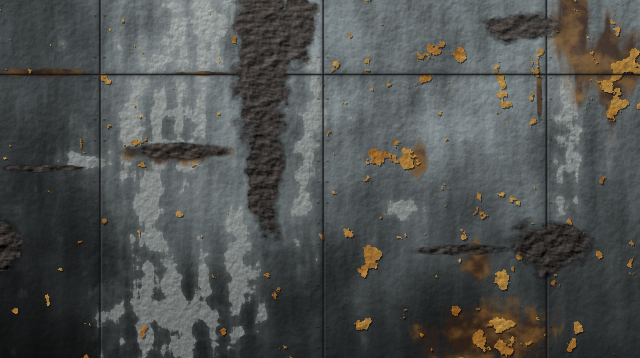
A Shadertoy shader for this texture:

```glsl
// Weathered riveted steel plates with peeling paint, ochre flakes, rust and crust.
const float PANEL_WIDTH = 0.6235;
const float FIRST_SEAM = 0.279;
const float CROSS_SEAM = 0.792;
const float SEAM_HALF_WIDTH = 0.0018;
const float RIVET_PITCH = 0.058;
const float RIVET_RADIUS = 0.0036;
const float RIVET_INSET = 0.013;
const vec2 LIGHT_STEP = vec2(-0.15, 0.22);

const vec3 STEEL = vec3(0.95, 1.02, 1.04);
const vec3 PALE_PAINT = vec3(0.58, 0.60, 0.59);
const vec3 CRUST_COLOR = vec3(0.20, 0.185, 0.175);
const vec3 RUST_DARK = vec3(0.20, 0.12, 0.075);
const vec3 RUST_LIGHT = vec3(0.47, 0.31, 0.14);
const vec3 OCHRE = vec3(0.72, 0.54, 0.25);
const vec3 ORANGE = vec3(0.62, 0.38, 0.13);
const vec3 SEAM_COLOR = vec3(0.07, 0.075, 0.08);

// Wear zones: centre xy, radii zw, in units of the canvas height.
const vec4 CRUST[9] = vec4[9](
    vec4(0.735, 0.87, 0.08, 0.30), vec4(0.74, 0.55, 0.05, 0.22), vec4(0.83, 0.93, 0.05, 0.11),
    vec4(1.54, 0.31, 0.11, 0.07), vec4(1.29, 0.302, 0.13, 0.014), vec4(1.46, 0.925, 0.11, 0.035),
    vec4(0.49, 0.578, 0.13, 0.022), vec4(0.01, 0.31, 0.05, 0.08), vec4(0.13, 0.53, 0.12, 0.01));
const vec4 PALE[9] = vec4[9](
    vec4(0.57, 0.93, 0.14, 0.19), vec4(0.45, 0.64, 0.17, 0.26), vec4(0.48, 0.12, 0.18, 0.21),
    vec4(0.42, 0.40, 0.08, 0.35), vec4(0.86, 0.62, 0.06, 0.32), vec4(1.58, 0.62, 0.05, 0.24),
    vec4(1.12, 0.41, 0.06, 0.05), vec4(0.67, 0.25, 0.06, 0.22), vec4(0.25, 0.54, 0.10, 0.03));
const vec4 FLAKES[9] = vec4[9](
    vec4(1.07, 0.57, 0.12, 0.08), vec4(1.04, 0.28, 0.06, 0.06), vec4(1.22, 0.83, 0.13, 0.06),
    vec4(1.75, 0.78, 0.10, 0.14), vec4(1.40, 0.07, 0.16, 0.09), vec4(1.41, 0.20, 0.04, 0.07),
    vec4(1.00, 0.11, 0.06, 0.05), vec4(1.44, 0.75, 0.07, 0.05), vec4(0.37, 0.60, 0.05, 0.03));
const vec4 RUST[9] = vec4[9](
    vec4(0.12, 0.797, 0.17, 0.012), vec4(1.60, 0.95, 0.06, 0.18), vec4(1.507, 0.73, 0.009, 0.08),
    vec4(1.70, 0.80, 0.11, 0.13), vec4(0.48, 0.57, 0.15, 0.03), vec4(1.35, 0.06, 0.20, 0.10),
    vec4(1.33, 0.27, 0.05, 0.06), vec4(0.58, 0.795, 0.10, 0.006), vec4(1.17, 0.56, 0.03, 0.06));

vec2 hash2(vec2 cell) {
    vec3 h = fract(cell.xyx * vec3(0.1031, 0.1030, 0.0973));
    h += dot(h, h.yzx + 33.33);
    return fract((h.xx + h.yz) * h.zy);
}

float gradientNoise(vec2 p) {
    vec2 i = floor(p), f = p - i, o = vec2(1, 0);
    vec2 u = f * f * f * (f * (f * 6.0 - 15.0) + 10.0);
    float a = dot(hash2(i) * 2.0 - 1.0, f);
    float b = dot(hash2(i + o) * 2.0 - 1.0, f - o);
    float c = dot(hash2(i + o.yx) * 2.0 - 1.0, f - o.yx);
    float d = dot(hash2(i + 1.0) * 2.0 - 1.0, f - 1.0);
    return mix(mix(a, b, u.x), mix(c, d, u.x), u.y);
}

float fbm(vec2 p) {
    float sum = 0.0, amp = 0.7;
    for (int i = 0; i < 5; i++) {
        sum += amp * gradientNoise(p);
        p = mat2(1.6, 1.2, -1.2, 1.6) * p + 17.3;
        amp *= 0.52;
    }
    return sum;
}

// 1 at the centre of the nearest zone, 0 on its rim, negative outside.
float zone(vec2 p, vec4 zones[9]) {
    float best = -1.0;
    for (int i = 0; i < 9; i++)
        best = max(best, 1.0 - length((p - zones[i].xy) / zones[i].zw));
    return best;
}

float relief(vec2 p) { return fbm(p) - fbm(p + LIGHT_STEP); }

float flakeMask(vec2 p) {
    float bias = 0.32 * max(zone(p, FLAKES), -0.15) + 0.04 * smoothstep(0.8, 1.1, p.x);
    return smoothstep(0.29, 0.325, bias + fbm(p * 19.0 + 7.0));
}

void mainImage(out vec4 fragColor, in vec2 fragCoord) {
    float px = 1.0 / iResolution.y;
    vec2 p = fragCoord * px;
    float sx = (p.x - FIRST_SEAM) / PANEL_WIDTH;
    vec2 panel = vec2(floor(sx), step(CROSS_SEAM, p.y));
    float seamX = (sx - floor(sx + 0.5)) * PANEL_WIDTH;
    float seamY = p.y - CROSS_SEAM;
    float blotch = fbm(p * 4.0 + 3.0);
    float streak = fbm(p * vec2(22.0, 4.0));
    float ragged = fbm(p * vec2(16.0, 20.0) + 40.0);
    float grain = relief(p * 55.0);

    // Bare steel: lit from above, darker at the left and foot
    float tone = mix(0.15, 0.46, smoothstep(-0.05, 0.8, p.y + 0.15 * blotch));
    tone *= mix(0.62, 1.0, smoothstep(0.1, 0.5, p.x)) * mix(1.0, 0.85, smoothstep(1.5, 1.8, p.x));
    tone += 0.05 * (hash2(panel + 9.0).x - 0.5);
    tone *= 1.0 + 0.55 * blotch + 0.4 * streak + 0.35 * grain;
    vec3 color = STEEL * tone;

    // Pale paint, worn into vertical streaks and chips
    float paleField = 0.5 * max(zone(p, PALE), -0.6) + 0.65 * streak + 0.7 * ragged;
    color = mix(color, PALE_PAINT * (0.65 + 0.4 * p.y), 0.35 * smoothstep(-0.15, 0.35, paleField));
    color = mix(color, PALE_PAINT * (0.85 + 0.2 * p.y + 0.5 * grain), 0.75 * smoothstep(0.2, 0.3, paleField));

    // Rust stains running down
    float rust = smoothstep(-0.1, 0.5, zone(p, RUST) + 1.2 * streak + 0.5 * ragged);
    color = mix(color, mix(RUST_DARK, RUST_LIGHT, smoothstep(-0.2, 0.35, ragged + blotch)), 0.75 * rust);

    // Ochre flakes with a cast shadow
    float flake = flakeMask(p);
    color *= 1.0 - 0.45 * flakeMask(p + vec2(-0.003, 0.004)) * (1.0 - flake);
    vec3 flakeColor = mix(ORANGE, OCHRE, smoothstep(-0.25, 0.2, blotch + 0.4 * (p.y - 0.3)));
    color = mix(color, flakeColor * (0.95 + 0.6 * grain), 0.9 * flake);

    // Seams and paired rivets
    float seam = min(abs(seamX), abs(seamY));
    color *= 1.0 - 0.3 * exp(-seam / 0.008);
    color += 0.07 * exp(-pow((seamX - 0.005) / 0.002, 2.0));
    color = mix(color, SEAM_COLOR, 0.9 * (1.0 - smoothstep(-px, px, seam - SEAM_HALF_WIDTH)));
    vec2 rivet = vec2(abs(seamX) - RIVET_INSET, (fract(p.y / RIVET_PITCH) - 0.5) * RIVET_PITCH);
    float head = 1.0 - smoothstep(-px, px, length(rivet) - RIVET_RADIUS);
    float worn = 0.35 + 0.5 * hash2(vec2(floor(p.y / RIVET_PITCH), floor(sx + 0.5))).x;
    color = mix(color, color * (0.4 + 0.9 * smoothstep(-0.003, 0.004, rivet.y)), head * worn);

    // Rough dark crust over everything
    float crustField = zone(p, CRUST) + 0.85 * ragged;
    float crust = smoothstep(0.0, 0.14, crustField);
    float bumps = relief(p * vec2(28.0, 42.0));
    color *= 1.0 - 0.3 * smoothstep(-0.2, 0.05, crustField);
    color = mix(color, CRUST_COLOR * (0.75 + 0.5 * p.y + 2.2 * bumps), 0.92 * crust);

    fragColor = vec4(clamp(color, 0.0, 1.0), 1.0);
}
```
